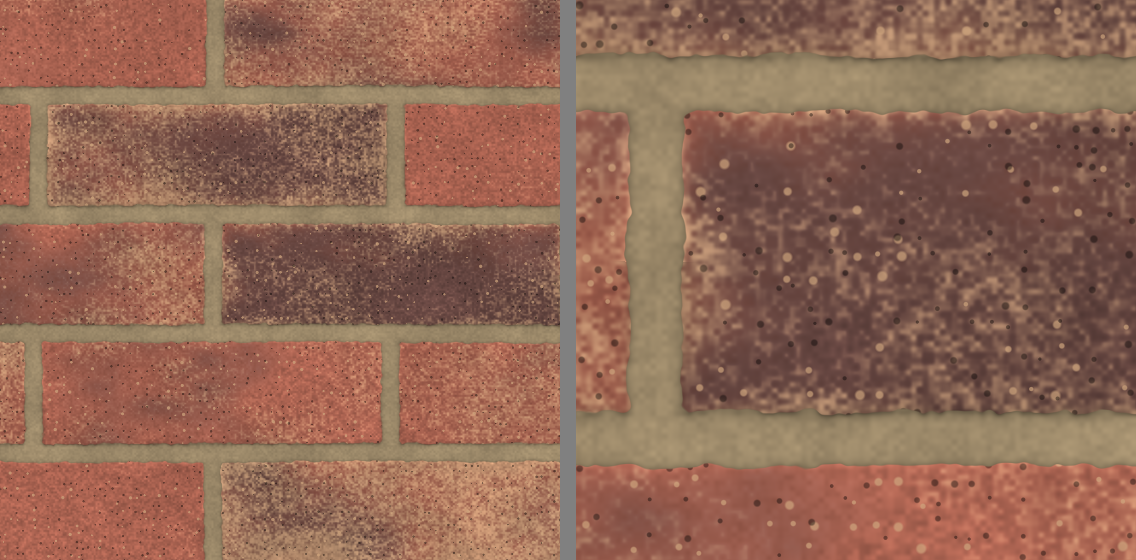
Left: the whole. Right: its middle third, enlarged.
This texture is drawn by a Shadertoy shader. Its source:

```glsl
// Weathered red, burnt and buff bricks in running bond with sandy recessed mortar.

const vec2 PITCH = vec2(0.638, 0.2127);   // brick plus joint, in canvas units
const vec2 ORIGIN = vec2(0.064, 0.1914);  // centre of one joint crossing
const float JOINT = 0.0325;
const float CORNER = 0.005;

const vec3 RED = vec3(0.665, 0.385, 0.315);
const vec3 BURNT = vec3(0.40, 0.275, 0.255);
const vec3 BUFF = vec3(0.75, 0.60, 0.455);
const vec3 MORTAR = vec3(0.615, 0.54, 0.415);

// Firing of each brick: x = burnt amount, y = buff amount; three per course.
const vec2 FIRING[15] = vec2[15](
    vec2(0.05, 0.00), vec2(0.52, 0.68), vec2(0.30, 0.50),
    vec2(0.15, 0.60), vec2(0.28, 0.20), vec2(0.20, 0.50),
    vec2(0.48, 0.40), vec2(0.92, 0.20), vec2(0.30, 0.60),
    vec2(0.10, 0.10), vec2(0.78, 0.42), vec2(0.00, 0.02),
    vec2(0.24, 0.20), vec2(0.42, 0.52), vec2(0.30, 0.30));

float hash(vec2 p) {
    return fract(sin(dot(p, vec2(127.1, 311.7))) * 43758.545);
}

float noise(vec2 p) {
    vec2 i = floor(p), f = fract(p);
    f = f * f * (3.0 - 2.0 * f);
    return mix(mix(hash(i), hash(i + vec2(1, 0)), f.x),
               mix(hash(i + vec2(0, 1)), hash(i + vec2(1, 1)), f.x), f.y);
}

float fbm(vec2 p) {
    float sum = 0.0, amp = 0.533;
    for (int i = 0; i < 4; i++) {
        sum += amp * noise(p);
        p = p * 2.03 + 17.3;
        amp *= 0.5;
    }
    return sum;
}

float roundBox(vec2 p, vec2 halfSize, float radius) {
    vec2 q = abs(p) - halfSize + radius;
    return length(max(q, 0.0)) + min(max(q.x, q.y), 0.0) - radius;
}

// Scattered grit: one randomly placed dot in some cells of a grid.
float grit(vec2 p, float scale, float density) {
    vec2 cell = floor(p * scale);
    vec2 centre = 0.3 + 0.4 * vec2(hash(cell + 3.1), hash(cell + 8.7));
    float radius = 0.12 + 0.18 * hash(cell + 5.3);
    float dist = length(fract(p * scale) - centre);
    return step(hash(cell), density) * (1.0 - smoothstep(radius * 0.5, radius, dist));
}

vec3 brickColor(vec2 uv, vec2 id, float depth, float grain) {
    int index = int(mod(id.y + 1.0, 5.0) * 3.0 + mod(id.x + 1.0, 3.0));
    vec2 firing = FIRING[index];
    vec2 seed = uv + 9.0 * vec2(hash(id), hash(id + 4.0));

    // Cloudy scorching that fades toward pale, speckled edges
    float rim = exp(-depth * 70.0) * smoothstep(0.3, 0.8, firing.x);
    float scorch = fbm(seed * vec2(5.0, 8.0)) + firing.x - 0.5 + (grain - 0.5) * 0.25;
    float bloom = fbm(seed * vec2(6.0, 9.0) + 31.0) + firing.y - 0.5;
    bloom += (grain - 0.5) * 0.7 + rim * 0.4;
    vec3 color = mix(RED, BURNT, smoothstep(0.25, 0.85, scorch - rim * 0.2));
    color = mix(color, BUFF, 0.75 * smoothstep(0.25, 0.95, bloom));

    // Sandy grain, pale grit and dark pits
    color *= 0.90 + 0.20 * fbm(seed * 14.0);
    color *= 0.82 + 0.36 * grain;
    color = mix(color, BUFF * 1.08, 0.7 * grit(uv, 75.0, 0.16));
    return color * (1.0 - 0.4 * grit(uv + 2.7, 95.0, 0.22));
}

vec3 mortarColor(vec2 uv, float grain) {
    return MORTAR * (0.90 + 0.20 * fbm(uv * 18.0)) * (0.92 + 0.16 * grain);
}

void mainImage(out vec4 fragColor, in vec2 fragCoord) {
    vec2 uv = fragCoord / iResolution.y;
    float pixel = 1.0 / iResolution.y;
    float grain = 0.6 * noise(uv * 290.0) + 0.4 * noise(uv * 150.0 + 40.0);

    // Running bond with slightly uneven courses
    vec2 wobble = vec2(noise(uv * 9.0), noise(uv * 7.0 + 20.0)) - 0.5;
    vec2 grid = (uv + 0.004 * wobble - ORIGIN) / PITCH;
    float course = floor(grid.y);
    grid.x -= 0.5 * mod(course, 2.0) + 0.02 * (hash(vec2(course, 2.0)) - 0.5);
    vec2 id = floor(grid);
    vec2 local = (fract(grid) - 0.5) * PITCH;

    // Brick face with a chipped outline
    vec2 halfSize = 0.5 * (PITCH - JOINT);
    float dist = roundBox(local, halfSize, CORNER);
    dist += 0.004 * (noise(uv * 85.0) - 0.5) + 0.002 * (noise(uv * 200.0) - 0.5);
    float face = 1.0 - smoothstep(-pixel, pixel, dist);

    vec3 brick = brickColor(uv, id, max(-dist, 0.0), grain);
    float arris = exp(min(dist, 0.0) * 350.0);
    brick *= 1.0 + arris * 0.14 * sign(local.y);

    // Recessed joint shaded beneath and beside each brick
    float below = smoothstep(0.0, 0.004, -local.y - halfSize.y + 0.002);
    float shade = exp(-max(dist, 0.0) / 0.0025) * mix(0.22, 0.45, below);
    vec3 mortar = mortarColor(uv, grain) * (1.0 - shade);

    fragColor = vec4(mix(mortar, brick, face), 1.0);
}
```
